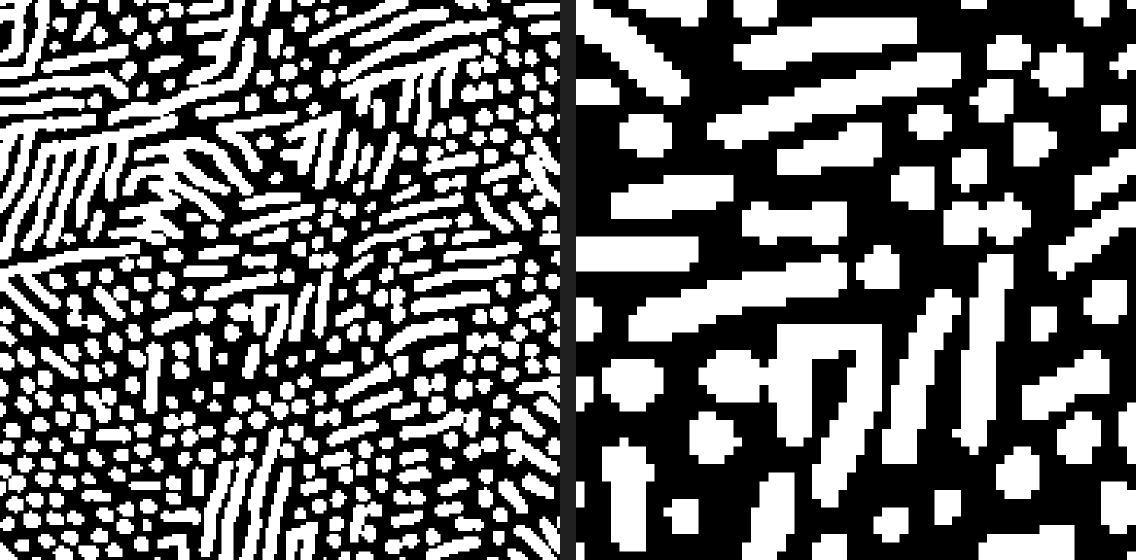
Left: the whole. Right: its middle third, enlarged.
This pattern is drawn by a WebGL 1 fragment shader. Its source:

```glsl
precision highp float;

uniform vec2 u_resolution;

const vec3 GROUND = vec3(0.0);
const vec3 GRAIN = vec3(1.0);
const float BLOCKS = 192.0;       // coarse raster cells across the canvas
const float SPACINGS = 24.0;      // grain spacings across the canvas
const float TILT = 0.27;          // main stripe direction, radians
const float DOT_RADIUS = 0.335;   // radii in grain spacings
const float STRIPE_RADIUS = 0.25;

float hash(vec2 p) {
  vec3 q = fract(p.xyx * vec3(0.1031, 0.1030, 0.0973));
  q += dot(q, q.yzx + 33.33);
  return fract((q.x + q.y) * q.z);
}

float noise(vec2 p) {
  vec2 cell = floor(p);
  vec2 f = fract(p);
  f = f * f * (3.0 - 2.0 * f);
  float low = mix(hash(cell), hash(cell + vec2(1.0, 0.0)), f.x);
  float high = mix(hash(cell + vec2(0.0, 1.0)), hash(cell + 1.0), f.x);
  return mix(low, high, f.y);
}

vec2 rotate(vec2 p, float angle) {
  float c = cos(angle);
  float s = sin(angle);
  return vec2(c * p.x - s * p.y, s * p.x + c * p.y);
}

// Jittered centre of a grain on a triangular lattice.
vec2 grainCentre(vec2 id) {
  vec2 jitter = vec2(hash(id + 3.7), hash(id + 51.3)) - 0.5;
  vec2 s = id + 0.34 * jitter;
  return vec2(s.x + 0.5 * s.y, 0.866 * s.y);
}

// Lattice direction in which grains of a region fuse into stripes.
vec2 fuseDirection(vec2 id) {
  float region = noise(id * 0.19 + 17.0);
  if (region < 0.34) return vec2(0.0, 1.0);
  if (region > 0.69) return vec2(-1.0, 1.0);
  return vec2(1.0, 0.0);
}

float capsule(vec2 p, vec2 a, vec2 b) {
  vec2 ab = b - a;
  float t = clamp(dot(p - a, ab) / dot(ab, ab), 0.0, 1.0);
  return length(p - a - ab * t);
}

// Signed distance to one grain and its link to the next.
float grainDistance(vec2 p, vec2 id, vec2 centre) {
  vec2 direction = fuseDirection(id);
  float share = mix(0.08, 0.88, smoothstep(0.25, 0.75, noise(id * 0.27 + 83.0)));
  bool linked = hash(id + 129.1) < share;
  bool reached = hash(id - direction + 129.1) < share;
  if (linked) {
    return capsule(p, centre, grainCentre(id + direction)) - STRIPE_RADIUS;
  }
  float size = DOT_RADIUS + 0.06 * (hash(id + 211.0) - 0.5);
  return length(p - centre) - (reached ? STRIPE_RADIUS : size);
}

// Slow bending of the lattice.
vec2 bend(vec2 uv) {
  vec2 shift = vec2(noise(uv * 4.0 + 5.0), noise(uv * 4.0 + 41.0)) - 0.5;
  return uv + 0.05 * shift;
}

float grainField(vec2 uv) {
  vec2 p = rotate(bend(uv) * SPACINGS, -TILT);
  float row = p.y / 0.866;
  vec2 home = floor(vec2(p.x - 0.5 * row, row) + 0.5);
  float nearest = 1.0;
  for (int j = -2; j <= 2; j++) {
    for (int i = -2; i <= 2; i++) {
      vec2 id = home + vec2(float(i), float(j));
      vec2 centre = grainCentre(id);
      if (distance(p, centre) < 1.7) {
        nearest = min(nearest, grainDistance(p, id, centre));
      }
    }
  }
  float wobble = 0.1 * (noise(p * 2.6 + 60.0) - 0.5);
  return nearest + wobble;
}

// Coverage of one raster block: 1 inside a grain, 0 outside.
float blockCoverage(vec2 uv) {
  vec2 middle = (floor(uv * BLOCKS) + 0.5) / BLOCKS;
  return step(grainField(middle), 0.0);
}

void main() {
  // Four samples per pixel smooth the block edges.
  float coverage = 0.0;
  for (int j = 0; j < 2; j++) {
    for (int i = 0; i < 2; i++) {
      vec2 offset = 0.5 * vec2(float(i), float(j)) - 0.25;
      coverage += 0.25 * blockCoverage((gl_FragCoord.xy + offset) / u_resolution);
    }
  }
  gl_FragColor = vec4(mix(GROUND, GRAIN, coverage), 1.0);
}
```
